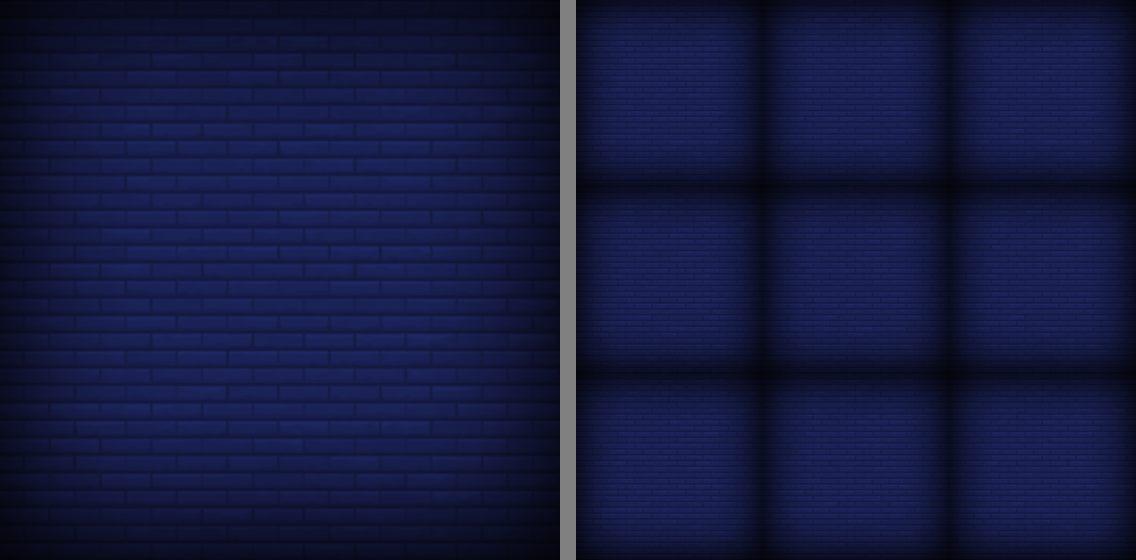
Left: one tile. Right: repeated 3 by 3.
A Shadertoy shader for this texture:

```glsl
#define ROWS 32.0
#define COLUMNS 11.0
#define JOINT 0.07
#define BED_TOP 0.08
#define BED_BOTTOM 0.14
#define CORNER 0.06
#define SOFTNESS 0.11
#define WEAR 0.06
#define EDGE_LIGHT 0.41
#define SHADE_WIDTH 0.32

const vec3 MORTAR = vec3(0.078, 0.097, 0.245);
const vec3 BRICK = vec3(0.104, 0.133, 0.340);
const vec3 HIGHLIGHT = vec3(0.130, 0.170, 0.425);

float hash(vec2 p) {
    vec3 q = fract(p.xyx * vec3(0.1031, 0.1030, 0.0973));
    q += dot(q, q.yzx + 33.33);
    return fract((q.x + q.y) * q.z);
}

// Value noise that wraps after a whole number of cells
float wrapNoise(vec2 uv, vec2 cells) {
    vec2 p = uv * cells;
    vec2 i = floor(p);
    vec2 f = fract(p);
    f = f * f * (3.0 - 2.0 * f);
    vec2 a = mod(i, cells);
    vec2 b = mod(i + 1.0, cells);
    return mix(mix(hash(a), hash(vec2(b.x, a.y)), f.x),
               mix(hash(vec2(a.x, b.y)), hash(b), f.x), f.y);
}

float roundedBox(vec2 p, vec2 halfSize, float radius) {
    vec2 q = abs(p) - halfSize + radius;
    return length(max(q, 0.0)) + min(max(q.x, q.y), 0.0) - radius;
}

vec3 brickWall(vec2 uv, float pixel) {
    // Running bond: odd rows shift by half a brick
    float row = mod(floor(uv.y * ROWS), ROWS);
    float along = uv.x * COLUMNS + 0.5 * mod(row, 2.0) + 0.03;
    float brickId = hash(vec2(mod(floor(along), COLUMNS), row) + 17.0);
    float jointId = hash(vec2(mod(floor(along + 0.5), COLUMNS), row) + 71.0);
    vec2 local = vec2(fract(along), fract(uv.y * ROWS));

    // Distances are in units of one row height
    float brickLength = ROWS / COLUMNS;
    vec2 p = vec2((local.x - 0.5) * brickLength, local.y);
    vec2 halfSize = vec2(0.5 * brickLength - JOINT, 0.5 * (1.0 - BED_TOP - BED_BOTTOM));
    p.y -= BED_BOTTOM + halfSize.y;

    float fine = wrapNoise(uv, vec2(88.0, 96.0));
    float broad = wrapNoise(uv, vec2(47.0, 64.0));
    float soft = max(SOFTNESS, pixel);

    // Soft outline, chipped most along the lower edge
    float lowerEdge = smoothstep(0.1, -0.4, p.y);
    float dist = roundedBox(p, halfSize, CORNER);
    dist += WEAR * smoothstep(0.45, 0.9, fine) * mix(0.2, 1.3, lowerEdge);
    float body = smoothstep(soft, -soft, dist);

    // Upright joints vary from faint to clear; beds stay dark
    float inBed = smoothstep(-0.08, 0.06, abs(p.y) - halfSize.y);
    vec3 gap = mix(BRICK, MORTAR, max(inBed, mix(0.35, 0.95, jointId)));

    // Face with a ragged shadow below
    vec3 face = BRICK * (0.98 + 0.03 * brickId + 0.04 * (broad - 0.5));
    float shadowTop = 0.10 + 0.28 * fine * broad;
    face *= 1.0 - 0.08 * smoothstep(0.10, -0.10, local.y - BED_BOTTOM - shadowTop);

    // Lit upper edge of uneven depth; every fourth course is crisper
    float depth = 1.0 - BED_TOP - local.y;
    float crisp = step(2.5, mod(row, 4.0));
    float reach = mix(0.05, 0.38, broad * (0.5 + 0.5 * brickId));
    float patchLight = smoothstep(reach + soft, reach - soft, depth);
    float rim = smoothstep(0.20, 0.02, depth);
    float lit = patchLight * mix(0.15, 0.50, brickId) + rim * mix(0.10, 0.40, crisp);

    return mix(gap, mix(face, HIGHLIGHT, min(lit, 1.0)), body);
}

// Rounded falloff, level and equal at opposite borders so the tile continues
float borderLight(float x) {
    float border = min(x, 1.0 - x) / SHADE_WIDTH;
    float t = min(sqrt(border * border + 0.0016) - 0.04, 1.0);
    return mix(EDGE_LIGHT, 1.0, 1.0 - pow(1.0 - t, 2.5));
}

void mainImage(out vec4 fragColor, in vec2 fragCoord) {
    vec2 uv = fragCoord / iResolution.xy;
    vec3 color = brickWall(uv, ROWS / iResolution.y);
    color *= borderLight(uv.x) * borderLight(uv.y);
    fragColor = vec4(color, 1.0);
}
```
